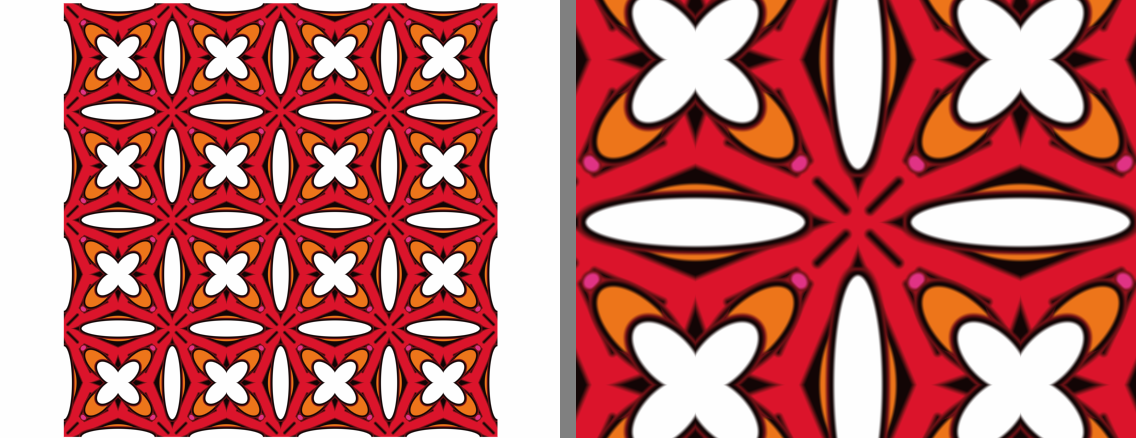
Left: the whole. Right: its middle third, enlarged.
This pattern is drawn by a WebGL 1 fragment shader. Its source:

```glsl
precision mediump float;
// A square panel of 4 by 4 mirrored tiles: a white four-petal cross over orange
// petals, framed by red bands and white ellipses lying along the tile borders.
// Each tile is folded to one eighth and painted in layers from distance functions.

uniform vec2 u_resolution;

#define TILES 4.0
#define TILE_SIZE 0.2475
#define PANEL_SHIFT vec2(0.0015, -0.0025)
#define OUTLINE 0.015
#define HALO 0.009
#define SOFTNESS 0.007
#define PAPER vec3(0.995)
#define RED vec3(0.86, 0.08, 0.17)
#define MAROON vec3(0.46, 0.07, 0.09)
#define INK vec3(0.07, 0.02, 0.02)
#define ORANGE vec3(0.93, 0.46, 0.10)
#define PINK vec3(0.88, 0.20, 0.52)

// Approximate signed distance to an axis-aligned ellipse.
float ellipse(vec2 p, vec2 radii) {
  p = abs(p) + 0.0005;
  float k = length(p / radii);
  return k * (k - 1.0) / length(p / (radii * radii));
}

// Distance to a line segment.
float segment(vec2 p, vec2 a, vec2 b) {
  vec2 ab = b - a;
  return length(p - a - ab * clamp(dot(p - a, ab) / dot(ab, ab), 0.0, 1.0));
}

// Thorn lying on the x axis, tapering to a point at x = tip.
float thorn(vec2 p, float tip, float slope) {
  return (abs(p.y) - slope * (tip - p.x)) / sqrt(1.0 + slope * slope);
}

vec2 turn(vec2 p, float angle) {
  float c = cos(angle);
  float s = sin(angle);
  return vec2(c * p.x + s * p.y, c * p.y - s * p.x);
}

// Coverage of a shape, one inside and zero outside.
float cover(float d) {
  float edge = max(SOFTNESS, 0.7 / (u_resolution.y * TILE_SIZE));
  return 1.0 - smoothstep(-edge, edge, d);
}

vec3 fill(vec3 base, vec3 paint, float d) {
  return mix(base, paint, cover(d));
}

// Black with a thin maroon rim.
vec3 inkOver(vec3 base, float d) {
  return fill(fill(base, MAROON, d - HALO), INK, d);
}

vec3 tile(vec2 p) {
  // Fold to one eighth: x runs to the nearest border, diag.x along the diagonal.
  vec2 q = abs(p);
  q = vec2(max(q.x, q.y), min(q.x, q.y));
  vec2 diag = vec2(q.x + q.y, q.x - q.y) * 0.70711;
  vec2 border = vec2(0.5 - q.x, q.y);
  vec3 color = RED;

  // Slits pointing at the crossings and lines hugging the central star.
  float slit = segment(diag, vec2(0.53, 0.0), vec2(0.655, 0.0));
  color = inkOver(color, slit - 0.007);
  float hull = segment(q, vec2(0.255, 0.10), vec2(0.35, 0.31));
  color = inkOver(color, hull - 0.004);

  // Pointed black shoulders with orange crescents behind the border ellipse.
  float white = ellipse(border, vec2(0.075, 0.337));
  float shoulder = (border.x + 0.42 * border.y - 0.168) / 1.085;
  color = inkOver(color, max(shoulder, white - 0.12));
  color = fill(color, ORANGE, ellipse(border, vec2(0.118, 0.22)));
  color = inkOver(color, white - OUTLINE);
  color = fill(color, PAPER, white);

  // Orange petals, tipped with a pink bead.
  float bead = ellipse(diag - vec2(0.452, 0.0), vec2(0.022, 0.027));
  color = fill(color, MAROON, bead - HALO);
  color = fill(color, PINK, bead);
  float petal = ellipse(diag - vec2(0.242, 0.0), vec2(0.168, 0.082));
  color = inkOver(color, petal - OUTLINE);
  color = fill(color, ORANGE, petal);

  // Thorns between the petals, then the white cross.
  float thorns = min(thorn(q, 0.235, 0.35), thorn(turn(q, 0.42), 0.22, 0.30));
  color = inkOver(color, thorns);
  float blossom = ellipse(diag - vec2(0.121, 0.0), vec2(0.135, 0.074));
  color = inkOver(color, blossom - OUTLINE);
  return fill(color, PAPER, blossom);
}

void main() {
  vec2 uv = (gl_FragCoord.xy - 0.5 * u_resolution) / u_resolution.y;
  vec2 grid = (uv - PANEL_SHIFT) / TILE_SIZE;
  vec2 reach = abs(grid) - 0.5 * TILES;
  vec3 color = tile(fract(grid) - 0.5);
  gl_FragColor = vec4(fill(PAPER, color, max(reach.x, reach.y)), 1.0);
}
```
